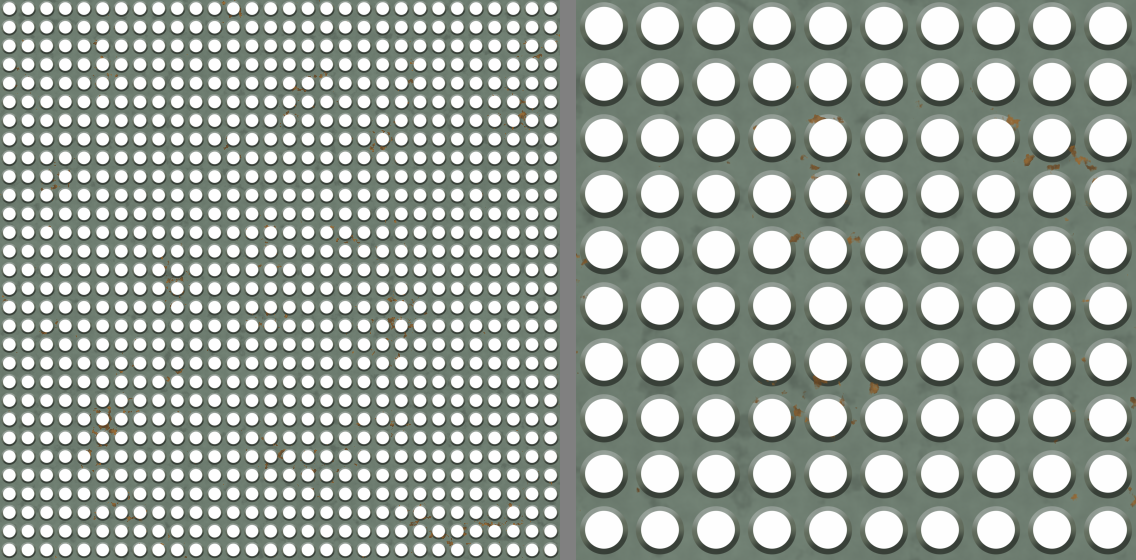
Left: the whole. Right: its middle third, enlarged.
This texture is drawn by a Shadertoy shader. Its source:

```glsl
const float REPEATS = 30.0;
const float HOLE_RADIUS = 0.338;
const float RIM_RADIUS = 0.43;

const vec3 PAINT = vec3(0.43, 0.49, 0.44);
const vec3 RIM_LIGHT = vec3(0.57, 0.61, 0.58);
const vec3 RIM_MID = vec3(0.38, 0.42, 0.36);
const vec3 RIM_DARK = vec3(0.22, 0.25, 0.22);
const vec3 RUST_LIGHT = vec3(0.62, 0.40, 0.16);
const vec3 RUST_DARK = vec3(0.38, 0.25, 0.12);
const vec3 BACKDROP = vec3(0.995);

// Unit gradient from an integer lattice point
vec2 latticeGradient(vec2 cell) {
    uvec2 q = uvec2(ivec2(cell)) * uvec2(1597u, 3571u);
    uint h = (q.x ^ q.y) * 668265u;
    h = (h ^ (h >> 15)) * 739397u;
    h ^= h >> 13;
    float angle = float(h & 65535u) / 65536.0 * 6.28319;
    return vec2(cos(angle), sin(angle));
}

float cornerValue(vec2 cell, vec2 f, vec2 corner) {
    return dot(latticeGradient(cell + corner), f - corner);
}

float gradientNoise(vec2 p) {
    vec2 cell = floor(p);
    vec2 f = p - cell;
    vec2 u = f * f * f * (f * (f * 6.0 - 15.0) + 10.0);
    float low = mix(cornerValue(cell, f, vec2(0, 0)), cornerValue(cell, f, vec2(1, 0)), u.x);
    float high = mix(cornerValue(cell, f, vec2(0, 1)), cornerValue(cell, f, vec2(1, 1)), u.x);
    return mix(low, high, u.y);
}

float fbm(vec2 p) {
    float sum = 0.0;
    float amplitude = 0.5;
    for (int i = 0; i < 4; i++) {
        sum += amplitude * gradientNoise(p);
        p = p * 2.03 + 17.3;
        amplitude *= 0.5;
    }
    return sum;
}

// Coverage of a disc with an edge of the given softness
float disc(vec2 p, float radius, float softness) {
    return 1.0 - smoothstep(-softness, softness, length(p) - radius);
}

// Rim tone: lit from above and slightly left
vec3 rimColor(vec2 p, vec2 lightDir) {
    float facing = dot(normalize(p + 1e-5), lightDir);
    vec3 color = mix(RIM_MID, RIM_LIGHT, smoothstep(0.05, 0.8, facing));
    return mix(color, RIM_DARK, smoothstep(0.1, 0.7, -facing));
}

// Painted metal with faint stains and fine grain
vec3 paintColor(vec2 uv, float grain) {
    float stain = smoothstep(0.12, 0.35, fbm(uv * 38.0 + 5.0));
    return PAINT * (1.0 + 0.10 * grain + 0.08 * fbm(uv * 5.0) - 0.14 * stain);
}

// Broad patches broken up by grain
float rustMask(vec2 uv, float grain) {
    float patches = fbm(uv * 8.0 + 41.0);
    return smoothstep(0.37, 0.47, patches + grain);
}

void mainImage(out vec4 fragColor, in vec2 fragCoord) {
    vec2 uv = fragCoord / iResolution.y;
    vec2 p = fract(uv * REPEATS) - vec2(0.5, 0.53);
    float softness = 0.7 * REPEATS / iResolution.y;
    float grain = fbm(uv * 85.0 + 11.0);

    // Sheet and raised rim
    vec3 color = paintColor(uv, grain);
    vec3 rim = rimColor(p, normalize(vec2(-0.25, 1.0))) * (1.0 + 0.12 * grain);
    color = mix(color, rim, disc(p, RIM_RADIUS, softness));

    // Rust
    vec3 rust = mix(RUST_DARK, RUST_LIGHT, smoothstep(-0.2, 0.3, fbm(uv * 120.0)));
    color = mix(color, rust, 0.8 * rustMask(uv, grain));

    // Punched hole
    color = mix(color, BACKDROP, disc(p - vec2(0.0, 0.01), HOLE_RADIUS, softness));
    fragColor = vec4(color, 1.0);
}
```
